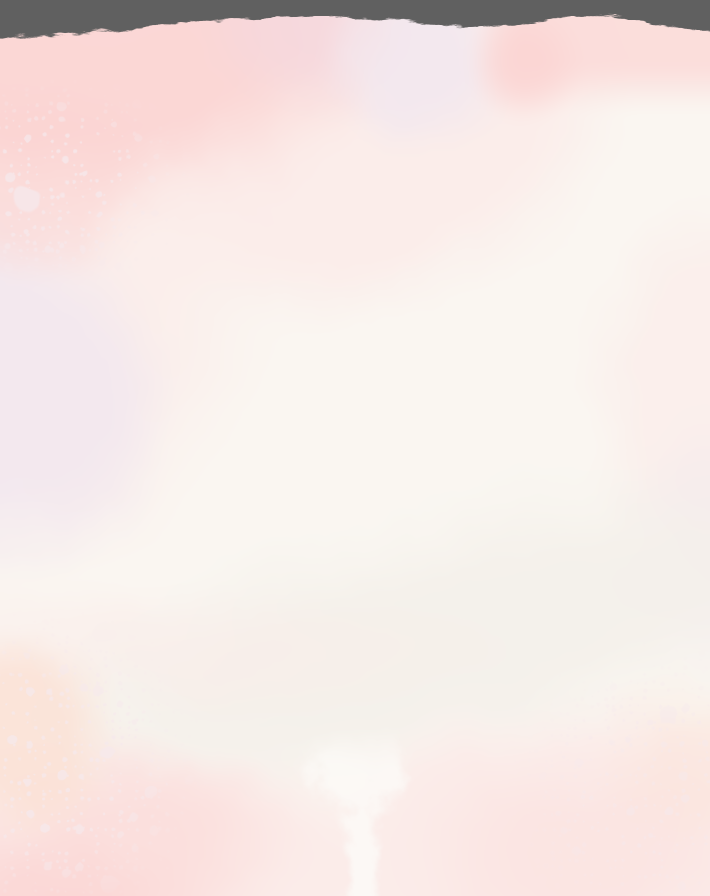
Reproduce this background procedurally as a WebGL 1 fragment shader.

```glsl
precision highp float;
// Pastel watercolour paper: soft elliptical washes glazed over cream, with
// noise-warped outlines, sprayed droplets, a pale splash at the foot and a
// dark torn strip along the top. Positions are fractions of the canvas.
uniform vec2 u_resolution;

#define CREAM vec3(0.980, 0.966, 0.946)
#define BLUSH vec3(0.984, 0.922, 0.912)
#define ROSE vec3(0.984, 0.828, 0.822)
#define LILAC vec3(0.950, 0.908, 0.936)
#define PEACH vec3(0.984, 0.882, 0.835)
#define SAGE vec3(0.956, 0.941, 0.917)
#define CHARCOAL vec3(0.375)
#define WARP 0.085
#define TEAR 0.011

float hash(vec2 p) {
  p = fract(p * vec2(0.1031, 0.1137));
  p += dot(p, p.yx + 33.33);
  return fract((p.x + p.y) * p.x * 7.31);
}

float noise(vec2 p) {
  vec2 i = floor(p), f = fract(p);
  f = f * f * (3.0 - 2.0 * f);
  float low = mix(hash(i), hash(i + vec2(1, 0)), f.x);
  float high = mix(hash(i + vec2(0, 1)), hash(i + vec2(1, 1)), f.x);
  return mix(low, high, f.y);
}

float fbm(vec2 p) {
  float sum = 0.0, amp = 0.5;
  for (int i = 0; i < 5; i++) {
    sum += amp * noise(p);
    p = p * 2.03 + 17.7;
    amp *= 0.5;
  }
  return sum;
}

// Elliptical coverage: half strength at the radius, faded over +-soft.
float blob(vec2 p, vec2 centre, vec2 radius, float soft) {
  return 1.0 - smoothstep(1.0 - soft, 1.0 + soft, length((p - centre) / radius));
}

// One droplet per grid cell, of random place and size, kept with a given chance.
float droplets(vec2 p, float cells, float chance, float pixel) {
  vec2 g = p * cells, id = floor(g);
  vec2 centre = 0.3 + 0.4 * vec2(hash(id + 3.1), hash(id + 41.7));
  float radius = mix(0.08, 0.28, hash(id + 77.3));
  float d = length(fract(g) - centre) + 0.12 * (noise(g * 5.0) - 0.5);
  float aa = pixel * cells;
  return step(hash(id + 11.9), chance) * (1.0 - smoothstep(radius - aa, radius + aa, d));
}

// Lower outline of the dark strip, with streaky horizontal tears.
float tornEdge(vec2 uv, vec2 p) {
  float dip = (uv.x - 0.66) / 0.10;
  float y = 0.959 + 0.023 * smoothstep(0.0, 0.43, uv.x);
  y -= 0.011 * exp(-dip * dip) + 0.016 * smoothstep(0.84, 1.0, uv.x);
  return y + TEAR * (fbm(p * vec2(45.0, 190.0)) - 0.5);
}

void main() {
  vec2 uv = gl_FragCoord.xy / u_resolution;
  vec2 p = gl_FragCoord.xy / u_resolution.y;
  float pixel = 1.0 / u_resolution.y;
  vec2 w = uv + WARP * (vec2(fbm(p * 7.0), fbm(p * 7.0 + 51.3)) - 0.48);
  vec3 col = CREAM;

  // Upper field: pale blush, then rose, lilac and mauve
  col = mix(col, BLUSH, 0.75 * blob(w, vec2(0.0, 0.74), vec2(0.33, 0.31), 0.40));
  col = mix(col, BLUSH, 0.85 * blob(w, vec2(0.50, 0.87), vec2(0.31, 0.19), 0.30));
  col = mix(col, LILAC, 0.90 * blob(w, vec2(-0.02, 0.56), vec2(0.21, 0.17), 0.35));
  col = mix(col, ROSE, 0.85 * blob(w, vec2(0.13, 0.94), vec2(0.33, 0.15), 0.38));
  col = mix(col, ROSE, 0.60 * blob(w, vec2(0.03, 0.80), vec2(0.15, 0.09), 0.45));
  col = mix(col, vec3(0.962, 0.842, 0.865), 0.8 * blob(w, vec2(0.45, 0.97), vec2(0.11, 0.07), 0.7));
  col = mix(col, LILAC, 0.90 * blob(w, vec2(0.60, 0.94), vec2(0.09, 0.075), 0.55));

  // Upper right: a soft-edged rose bar with a denser left end
  float bar = smoothstep(0.66, 0.74, uv.x) * smoothstep(0.865, 0.935, uv.y);
  col = mix(col, mix(ROSE, BLUSH, 0.25), 0.85 * bar);
  col = mix(col, ROSE, 0.70 * blob(uv, vec2(0.74, 0.93), vec2(0.055, 0.045), 0.7));

  // Right margin and the muted slanting band across the lower middle
  col = mix(col, BLUSH, 0.65 * blob(w, vec2(1.02, 0.59), vec2(0.18, 0.18), 0.30));
  col = mix(col, LILAC, 0.55 * blob(w, vec2(1.03, 0.40), vec2(0.12, 0.11), 0.6));
  vec2 slanted = vec2(w.x, w.y - 0.20 * (w.x - 0.6));
  col = mix(col, SAGE, 0.90 * blob(slanted, vec2(0.62, 0.29), vec2(0.52, 0.12), 0.5));
  col = mix(col, BLUSH, 0.45 * blob(w, vec2(0.18, 0.285), vec2(0.36, 0.05), 0.7));

  // Foot: blush on both sides, rose in the corner, peach at the margins
  col = mix(col, BLUSH, 0.95 * blob(w, vec2(0.18, 0.02), vec2(0.36, 0.14), 0.30));
  col = mix(col, BLUSH, 0.95 * blob(w, vec2(0.83, 0.04), vec2(0.36, 0.16), 0.25));
  col = mix(col, ROSE, 0.50 * blob(w, vec2(0.19, 0.07), vec2(0.17, 0.08), 0.6));
  col = mix(col, ROSE, 0.75 * blob(w, vec2(0.04, -0.02), vec2(0.18, 0.08), 0.7));
  col = mix(col, ROSE, 0.28 * blob(w, vec2(0.82, 0.05), vec2(0.17, 0.09), 0.6));
  col = mix(col, PEACH, 0.85 * blob(w, vec2(0.01, 0.18), vec2(0.14, 0.09), 0.4));
  col = mix(col, PEACH, 0.40 * blob(w, vec2(1.0, 0.15), vec2(0.13, 0.08), 0.5));

  // Pale splash, wide at the top and thinning downwards
  float spread = mix(0.025, 0.075, smoothstep(0.02, 0.16, uv.y));
  float ragged = abs(uv.x - 0.51) / spread + 1.4 * (fbm(p * 32.0) - 0.48);
  float splash = (1.0 - smoothstep(0.35, 1.0, ragged)) * (1.0 - smoothstep(0.14, 0.20, w.y));
  col = mix(col, vec3(0.988, 0.980, 0.968), 0.85 * splash);

  // Sprayed droplets, confined to the textured margins
  float zone = blob(uv, vec2(0.07, 0.79), vec2(0.15, 0.09), 0.5);
  zone += blob(uv, vec2(0.05, 0.15), vec2(0.18, 0.13), 0.5);
  zone += 0.7 * blob(uv, vec2(0.93, 0.12), vec2(0.16, 0.12), 0.5);
  float spray = 0.0;
  for (int i = 0; i < 3; i++) {
    float level = float(i);
    spray = max(spray, droplets(p + level * 5.3, 22.0 * exp2(level * 1.2), 0.10 + 0.14 * level, pixel));
  }
  spray = max(spray * min(zone, 1.0), blob(w, vec2(0.046, 0.762), vec2(0.019, 0.014), 0.12));
  col = mix(col, mix(LILAC, BLUSH, 0.4), 0.75 * spray);

  // Dark torn strip
  float edge = tornEdge(uv, p);
  col = mix(col, CHARCOAL, smoothstep(edge - pixel, edge + pixel, uv.y));
  gl_FragColor = vec4(col, 1.0);
}
```
